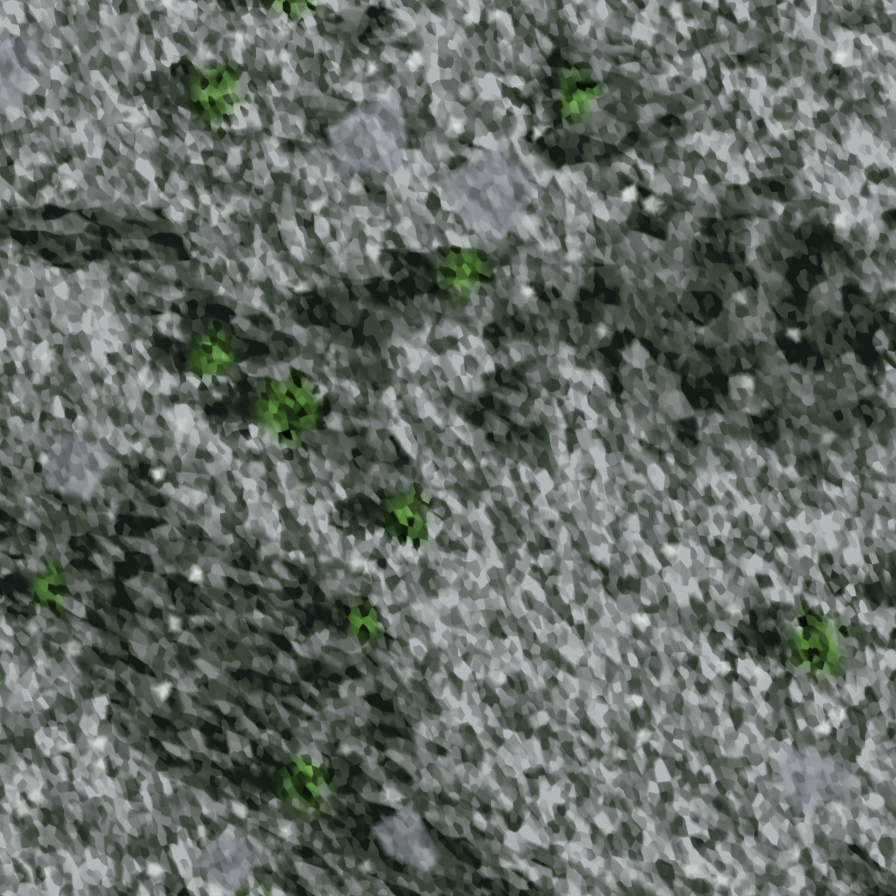
A WebGL 1 fragment shader for this texture:

```glsl
precision highp float;
// Weathered grey scree seen from above, with dark mossy bands, green tufts and pale stones.
uniform vec2 u_resolution;

const vec3 SHADOW_COLOR = vec3(0.075, 0.105, 0.085);
const vec3 MOSS_COLOR   = vec3(0.22, 0.27, 0.215);
const vec3 GRAVEL_COLOR = vec3(0.425, 0.45, 0.435);
const vec3 LIGHT_COLOR  = vec3(0.70, 0.72, 0.725);
const vec3 TUFT_COLOR   = vec3(0.25, 0.40, 0.16);
const vec3 STONE_COLOR  = vec3(0.77, 0.79, 0.78);
const vec3 SLAB_COLOR   = vec3(0.52, 0.54, 0.57);
const vec3 CREAM_COLOR  = vec3(0.80, 0.75, 0.64);

const float GRAVEL_TONE = 0.505;
const float MOSS_TONE   = 0.27;
const float TOP_SLOPE   = 0.13;   // fall of the bands at the top edge
const float LOW_SLOPE   = 0.55;   // and at the bottom edge
const float TUFT_GRID   = 5.0;
const float TUFT_CHANCE = 0.42;
const float STONE_GRID  = 32.0;
const float SLAB_GRID   = 6.0;
const float CELL_FOCUS  = 12.0;   // higher gives crisper grains

vec2 hash2(vec2 p) {
  vec3 q = fract(p.xyx * vec3(0.1031, 0.1030, 0.0973));
  q += dot(q, q.yzx + 33.33);
  return fract((q.xx + q.yz) * q.zy);
}

// Cellular noise with softly blended cell tones, centred on zero.
float grains(vec2 p) {
  vec2 cell = floor(p);
  float sum = 0.0, total = 0.0;
  for (int j = -1; j <= 1; j++)
  for (int i = -1; i <= 1; i++) {
    vec2 id = cell + vec2(float(i), float(j));
    vec2 d = id + hash2(id + 57.0) - p;
    float w = exp(-CELL_FOCUS * dot(d, d));
    sum += w * hash2(id + 211.0).x;
    total += w;
  }
  return sum / total - 0.5;
}

// Sparse angular stones: x is coverage, y a random value of the stone.
vec2 stones(vec2 p, float chance, float size, float blur) {
  vec2 cell = floor(p);
  vec2 result = vec2(0.0);
  for (int j = -1; j <= 1; j++)
  for (int i = -1; i <= 1; i++) {
    vec2 id = cell + vec2(float(i), float(j));
    vec2 rnd = hash2(id + 91.0);
    vec2 q = p - id - hash2(id + 13.0);
    float edge = -1.0;
    for (int k = 0; k < 5; k++) {
      vec2 side = hash2(id + 31.0 * float(k + 4));
      float a = 1.2566 * (float(k) + 0.7 * side.x) + 6.2832 * rnd.y;
      edge = max(edge, dot(q, vec2(cos(a), sin(a))) - size * (0.5 + 0.6 * side.y));
    }
    float cover = step(rnd.x, chance) * (1.0 - smoothstep(-blur, blur, edge));
    if (cover > result.x) result = vec2(cover, rnd.y);
  }
  return result;
}

// Tufts in x, and the shadows they cast to the left in y.
vec2 tufts(vec2 p, float rough) {
  vec2 cell = floor(p);
  vec2 result = vec2(0.0);
  for (int j = -1; j <= 1; j++)
  for (int i = -1; i <= 1; i++) {
    vec2 id = cell + vec2(float(i), float(j));
    vec2 rnd = hash2(id + 143.0);
    vec2 q = p - id - hash2(id + 77.0);
    float size = mix(0.10, 0.19, rnd.y);
    float leaf = 1.0 - smoothstep(0.4, 1.3, length(q * vec2(1.0, 0.85)) / size + rough);
    vec2 s = (q + vec2(1.5, -0.1) * size) * vec2(0.6, 1.1);
    float shade = 1.0 - smoothstep(0.3, 1.3, length(s) / size + rough);
    result = max(result, step(rnd.x, TUFT_CHANCE) * vec2(leaf, shade));
  }
  return result;
}

vec3 groundColor(float tone) {
  vec3 c = mix(SHADOW_COLOR, MOSS_COLOR, smoothstep(0.06, 0.26, tone));
  c = mix(c, GRAVEL_COLOR, clamp((tone - 0.26) / 0.19, 0.0, 1.0));
  return mix(c, LIGHT_COLOR, clamp((tone - 0.45) / 0.27, 0.0, 1.0));
}

void main() {
  vec2 uv = gl_FragCoord.xy / u_resolution;
  float slope = mix(LOW_SLOPE, TOP_SLOPE, smoothstep(0.0, 1.0, uv.y));
  vec2 band = vec2(uv.x - 0.3 * uv.y, uv.y + slope * uv.x);

  // Moss gathers in a level middle band and a falling one at lower left.
  float middle = (uv.y - 0.60) / 0.14;
  float falling = (uv.y + 0.85 * uv.x - 0.44) / 0.15;
  float bias = exp(-middle * middle) * smoothstep(0.05, 0.3, uv.x);
  bias = max(bias, 0.9 * exp(-falling * falling));
  float patches = 0.5 * grains(band * vec2(3.5, 9.0))
                + 0.35 * grains(band * vec2(9.0, 24.0) + 40.0)
                + 0.25 * grains(band * vec2(20.0, 52.0) + 80.0);
  float moss = smoothstep(0.03, 0.31, patches + 0.25 * bias);

  // Upright gravel grains give way to streaks along the moss bands.
  vec2 lean = vec2(uv.x + 0.35 * uv.y, uv.y - 0.2 * uv.x);
  float fine = grains(lean * vec2(125.0, 90.0) + 300.0);
  float gravel = 0.45 * grains(lean * vec2(72.0, 46.0)) + 0.32 * fine;
  float streaks = 0.42 * grains(band * vec2(34.0, 76.0) + 500.0) + 0.25 * fine;
  float tone = mix(GRAVEL_TONE + gravel, MOSS_TONE + streaks, moss);

  vec2 tuft = tufts(uv * TUFT_GRID + 3.0, 1.1 * streaks + 0.8 * gravel);
  tone *= 1.0 - 0.65 * tuft.y;
  vec3 color = groundColor(tone);

  // Slabs, small pale stones, then leaves on top.
  vec2 slab = stones(uv * SLAB_GRID + 20.0, 0.16, 0.25, 0.035);
  vec3 slabColor = mix(SLAB_COLOR, CREAM_COLOR, step(0.88, slab.y));
  color = mix(color, slabColor + 0.4 * gravel, 0.8 * slab.x);
  vec2 stone = stones(uv * STONE_GRID, 0.09, 0.27, 0.13);
  color = mix(color, STONE_COLOR + 0.2 * fine, stone.x * mix(0.5, 1.0, stone.y));
  color = mix(color, TUFT_COLOR * (1.0 + 1.3 * fine + streaks), 0.85 * tuft.x);

  gl_FragColor = vec4(clamp(color, 0.0, 1.0), 1.0);
}
```
